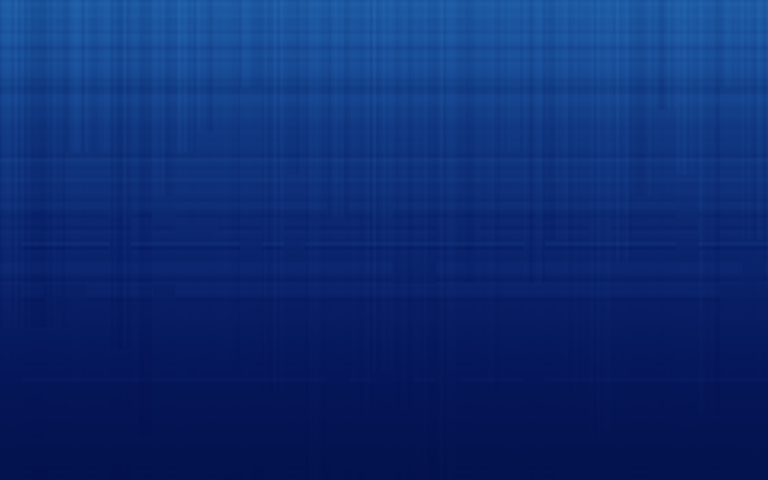
Give the GLSL for this background, as a WebGL 1 fragment shader.

```glsl
precision highp float;
// Woven blue backdrop: bright at the top, with fine crossing threads that fade downward.

uniform vec2 u_resolution;

// Vertical gradient: BASE + LINEAR * h + CURVE * h * h
const vec3 BASE = vec3(0.012, 0.072, 0.305);
const vec3 LINEAR = vec3(0.020, 0.030, 0.180);
const vec3 CURVE = vec3(0.080, 0.250, 0.150);

const vec3 THREAD_TINT = vec3(0.45, 0.85, 1.0);
const float WARP_COUNT = 150.0;     // vertical threads per canvas height
const float WEFT_COUNT = 120.0;     // horizontal threads per canvas height
const float WARP_STRENGTH = 0.075;
const float WEFT_STRENGTH = 0.070;
const float BUNDLE_COUNT = 22.0;    // thread groups per canvas height
const float WEFT_END = 0.37;        // height where the horizontal weave stops
const float LOW_BAND = 0.208;       // isolated weave band near the bottom
const float LOW_BAND_HALF = 0.019;

float hash(float n) {
  return fract(sin(n * 12.9898) * 43758.5453);
}

float hash2(vec2 p) {
  return fract(sin(dot(p, vec2(12.9898, 78.233))) * 43758.5453);
}

// Smooth one-dimensional noise, 0 to 1
float noise(float x) {
  float cell = floor(x);
  float f = fract(x);
  return mix(hash(cell), hash(cell + 1.0), f * f * (3.0 - 2.0 * f));
}

// Signed brightness of irregular parallel threads
float threads(float x, float count, float seed) {
  float fine = noise(x * count + seed) - 0.5;
  float broad = noise(x * count * 0.3 + seed + 41.0) - 0.5;
  return fine * 0.7 + broad * 0.45;
}

void main() {
  vec2 p = gl_FragCoord.xy / u_resolution.y;
  float h = p.y;
  float pixel = 1.0 / u_resolution.y;
  vec3 color = BASE + LINEAR * h + CURVE * h * h;

  // Vertical threads hang from the top, each bundle ending on a coarse grid
  float bundle = floor(p.x * BUNDLE_COUNT);
  float reach = floor(pow(hash(bundle + 7.0), 0.8) * 0.85 * BUNDLE_COUNT) / BUNDLE_COUNT;
  float hang = smoothstep(reach - pixel, reach + pixel, h);
  float warp = threads(p.x, WARP_COUNT, 13.0) * mix(0.12, 1.0, hang);
  warp *= WARP_STRENGTH * mix(0.28, 1.0, smoothstep(0.1, 0.95, h));

  // Horizontal threads fill the upper part and one low band
  float upper = smoothstep(WEFT_END - pixel, WEFT_END + pixel, h);
  float low = 1.0 - smoothstep(LOW_BAND_HALF - pixel, LOW_BAND_HALF + pixel, abs(h - LOW_BAND));
  float weft = threads(h, WEFT_COUNT, 71.0) * max(max(upper, low * 0.55), 0.08);

  // Scattered blocks where the lower weave is nearly flat
  vec2 block = floor(p * BUNDLE_COUNT);
  float flatBlock = step(0.78, hash2(block)) * (1.0 - smoothstep(0.5, 0.68, h));
  weft *= WEFT_STRENGTH * mix(0.75, 1.0, h) * (1.0 - 0.75 * flatBlock);

  color += THREAD_TINT * (warp + weft);
  gl_FragColor = vec4(clamp(color, 0.0, 1.0), 1.0);
}
```
